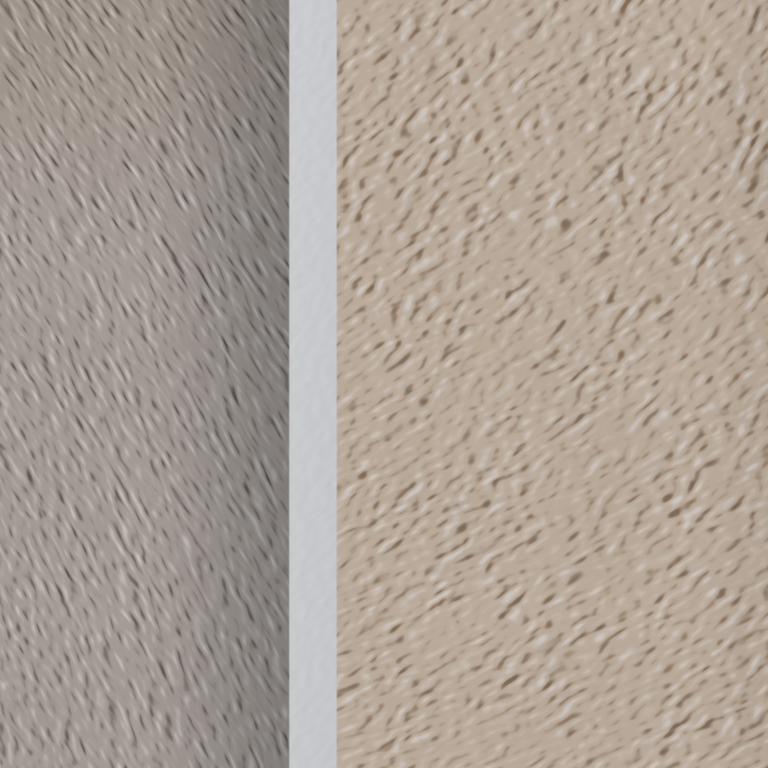
Reproduce this texture procedurally as a three.js fragment shader.

```glsl
varying vec2 vUv;

const float STRIP_LEFT = 0.3765;
const float STRIP_RIGHT = 0.4385;
const float EDGE_SOFTNESS = 0.0016;

const vec3 SAND = vec3(0.725, 0.663, 0.602);
const vec3 SAND_SHADOW = vec3(0.50, 0.42, 0.35);
const vec3 SAND_LIGHT = vec3(0.81, 0.785, 0.765);
const vec3 TAUPE = vec3(0.640, 0.603, 0.580);
const vec3 TAUPE_SHADOW = vec3(0.36, 0.33, 0.305);
const vec3 TAUPE_LIGHT = vec3(0.79, 0.775, 0.76);
const vec3 STRIP = vec3(0.782, 0.788, 0.800);

const vec2 SAND_GRAIN = vec2(40.0, 84.0);   // cells along and across the ridges
const vec2 TAUPE_GRAIN = vec2(78.0, 122.0);
const float SAND_ANGLE = 0.60;
const float TAUPE_ANGLE = 0.72;
const float ANGLE_DRIFT = 0.22;
const float CORNER_SHADE = 0.20;

vec2 hashGradient(vec2 cell) {
  vec3 q = fract(vec3(cell.xyx) * vec3(0.1031, 0.1030, 0.0973));
  q += dot(q, q.yzx + 33.33);
  float a = 6.28318 * fract((q.x + q.y) * q.z);
  return vec2(cos(a), sin(a));
}

// Gradient noise, roughly -0.7 to 0.7
float noise(vec2 p) {
  vec2 i = floor(p);
  vec2 f = fract(p);
  vec2 u = f * f * f * (f * (f * 6.0 - 15.0) + 10.0);
  float a = dot(hashGradient(i), f);
  float b = dot(hashGradient(i + vec2(1.0, 0.0)), f - vec2(1.0, 0.0));
  float c = dot(hashGradient(i + vec2(0.0, 1.0)), f - vec2(0.0, 1.0));
  float d = dot(hashGradient(i + vec2(1.0, 1.0)), f - vec2(1.0, 1.0));
  return mix(mix(a, b, u.x), mix(c, d, u.x), u.y);
}

float height(vec2 p) {
  return noise(p) + 0.45 * noise(p * 1.73 + 37.2);
}

// Slope of slanted plaster ridges lit from the upper left
float relief(vec2 uv, vec2 grain, float angle) {
  float c = cos(angle);
  float s = sin(angle);
  vec2 p = mat2(c, -s, s, c) * (uv - 0.5) * grain + 200.0;
  p += 0.45 * vec2(noise(p * 0.37 + 11.0), noise(p * 0.41 + 71.0));
  vec2 toLight = vec2(-0.12, 0.24);
  return height(p - toLight) - height(p + toLight);
}

vec3 shadeRelief(vec3 base, vec3 shadow, vec3 light, float slope) {
  float lit = smoothstep(0.0, 1.0, slope) * 0.9;
  float dark = smoothstep(0.08, 1.0, -slope);
  return mix(mix(base, light, lit), shadow, dark);
}

void main() {
  vec2 uv = vUv;
  float drift = ANGLE_DRIFT * (uv.y - 0.5);
  float mottling = 0.012 * noise(uv * 7.0 + 5.0);

  // Sand wall
  float patches = 1.0 + 0.5 * noise(uv * 13.0 + 20.0);
  float sandSlope = relief(uv, SAND_GRAIN, SAND_ANGLE + drift) * patches;
  vec3 sand = shadeRelief(SAND, SAND_SHADOW, SAND_LIGHT, sandSlope);
  sand += mottling - 0.02 * smoothstep(0.9, 1.0, uv.x);

  // Taupe wall, darkening into the corner
  float corner = smoothstep(0.17, STRIP_LEFT + 0.02, uv.x);
  float taupeSlope = relief(uv + 3.1, TAUPE_GRAIN, TAUPE_ANGLE + drift) * 0.9;
  vec3 taupe = shadeRelief(TAUPE, TAUPE_SHADOW, TAUPE_LIGHT, taupeSlope);
  taupe += mottling - vec3(0.015, 0.022, 0.032) * smoothstep(0.65, 1.0, uv.y);
  taupe *= 1.0 - CORNER_SHADE * corner * vec3(1.08, 1.0, 0.94);

  // Smooth pale strip with a faint grain
  float across = (uv.x - STRIP_LEFT) / (STRIP_RIGHT - STRIP_LEFT);
  vec3 strip = STRIP + 0.012 * (0.5 - across) + 0.012 * (uv.y - 0.5);
  strip += 0.016 * relief(uv + 1.7, TAUPE_GRAIN * 0.7, 0.9);

  float pastLeft = smoothstep(-EDGE_SOFTNESS, EDGE_SOFTNESS, uv.x - STRIP_LEFT);
  float pastRight = smoothstep(-EDGE_SOFTNESS, EDGE_SOFTNESS, uv.x - STRIP_RIGHT);
  vec3 color = mix(mix(taupe, strip, pastLeft), sand, pastRight);
  gl_FragColor = vec4(color, 1.0);
}
```
